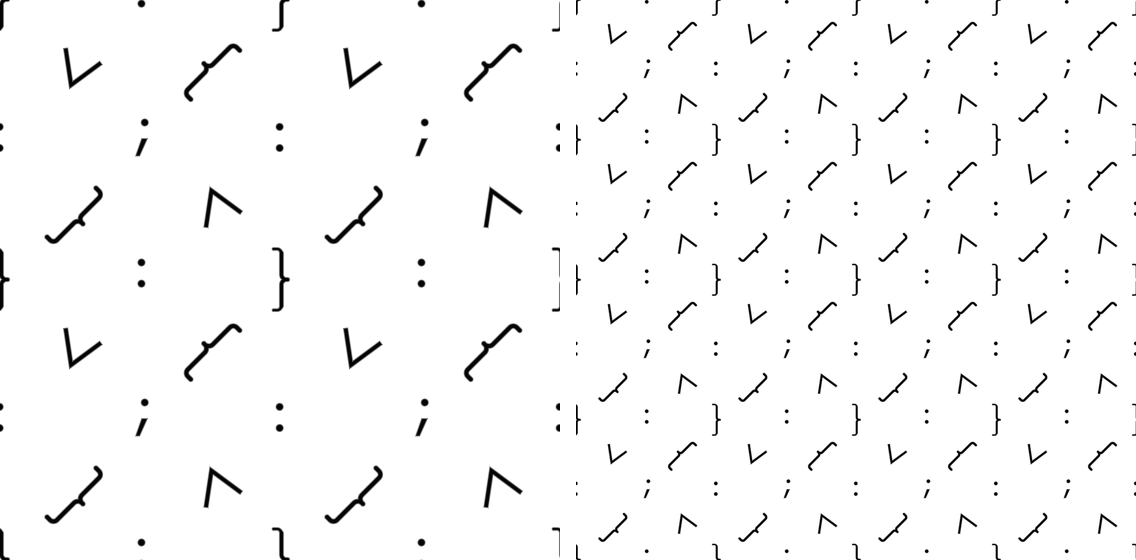
Left: one tile. Right: repeated 2 by 2.
This pattern is drawn by a WebGL 1 fragment shader. Its source:

```glsl
precision highp float;

uniform vec2 u_resolution;

// Offset from the nearest copy of a glyph; one tile is 384 units wide
vec2 fromGlyph(vec2 p, vec2 centre) {
    return mod(p - centre + 192.0, 384.0) - 192.0;
}

// Coordinates in a frame turned counterclockwise
vec2 turned(vec2 p, float degrees) {
    float a = radians(degrees);
    return vec2(cos(a) * p.x + sin(a) * p.y, cos(a) * p.y - sin(a) * p.x);
}

float segment(vec2 p, vec2 a, vec2 b) {
    vec2 ab = b - a;
    return length(p - a - ab * clamp(dot(p - a, ab) / dot(ab, ab), 0.0, 1.0));
}

// Arc within the positive quadrant only
float quarterArc(vec2 p, float radius) {
    return min(p.x, p.y) > 0.0 ? abs(length(p) - radius) : 999.0;
}

// Distance to the centre line of a right curly brace
float brace(vec2 p) {
    p.y = abs(p.y);
    float hook = segment(p, vec2(-11.0, 42.0), vec2(-6.0, 42.0));
    float shoulder = quarterArc(p - vec2(-6.0, 36.0), 6.0);
    float stem = segment(p, vec2(0.0, 36.0), vec2(0.0, 7.0));
    float waist = quarterArc(vec2(7.0) - p, 7.0);
    float tip = segment(p, vec2(7.0, 0.0), vec2(8.5, 0.0));
    return min(min(hook, shoulder), min(stem, min(waist, tip)));
}

float slantedBrace(vec2 p, float degrees) {
    return brace(turned(p, degrees) / 1.13) * 1.13 - 3.2;
}

float uprightBrace(vec2 p) {
    return brace(p) - mix(2.8, 1.9, smoothstep(36.0, 41.0, abs(p.y)));
}

// Two equal legs with a mitred corner at the origin
float chevron(vec2 p, float degrees) {
    p = turned(p, degrees);
    p.y = abs(p.y);
    float across = dot(p, vec2(-0.515, 0.857));
    float along = dot(p, vec2(0.857, 0.515));
    return max(abs(across) - 3.0, along - 51.0);
}

float colon(vec2 p) {
    return length(vec2(p.x, abs(p.y) - 14.5)) - 5.0;
}

float semicolon(vec2 p) {
    float dot_ = length(p - vec2(4.5, 20.0)) - 5.0;
    vec2 tail = p - vec2(-0.5, -14.0);
    float width = 3.4 + 0.05 * tail.y;
    float slant = (abs(tail.x - 0.4 * tail.y) - width) * 0.93;
    return min(dot_, max(slant, abs(tail.y) - 12.0));
}

void main() {
    // Two tiles across and down
    vec2 p = gl_FragCoord.xy / u_resolution * 768.0;

    // Braces
    float d = uprightBrace(fromGlyph(p, vec2(2.0, 0.6)));
    d = min(d, slantedBrace(fromGlyph(p, vec2(286.4, 290.1)), 135.0));
    d = min(d, slantedBrace(fromGlyph(p, vec2(106.9, 83.7)), -45.0));

    // Angle marks
    d = min(d, chevron(fromGlyph(p, vec2(97.5, 267.5)), 67.5));
    d = min(d, chevron(fromGlyph(p, vec2(290.0, 122.5)), -67.5));

    // Dotted marks
    d = min(d, colon(fromGlyph(p, vec2(194.0, 9.5))));
    d = min(d, colon(fromGlyph(p, vec2(-0.5, 195.5))));
    d = min(d, semicolon(fromGlyph(p, vec2(194.0, 196.0))));

    // Soft black ink on white
    float edge = max(1.5, 768.0 / u_resolution.x);
    float paper = smoothstep(-edge, edge, d);
    gl_FragColor = vec4(vec3(mix(0.02, 1.0, paper)), 1.0);
}
```
